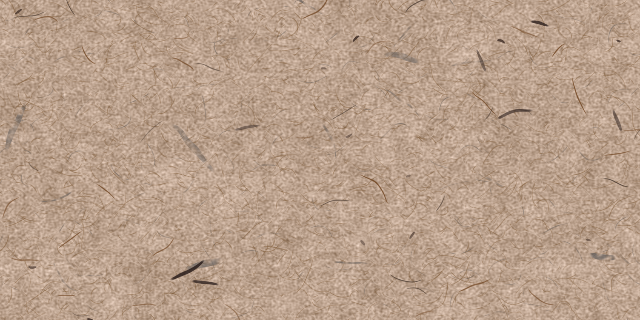
Give the GLSL for this texture, as a Shadertoy shader.

```glsl
vec2 hash2(vec2 p) {
    vec3 q = fract(p.xyx * vec3(0.1031, 0.1030, 0.0973));
    q += dot(q, q.yzx + 33.33);
    return fract((q.xx + q.yz) * q.zy);
}

float gradientDot(vec2 cell, vec2 offset) {
    return dot(hash2(cell) * 2.0 - 1.0, offset);
}

float gradientNoise(vec2 p) {
    vec2 i = floor(p), f = p - i;
    vec2 u = f * f * f * (f * (f * 6.0 - 15.0) + 10.0);
    vec2 e = vec2(1.0, 0.0);
    return mix(mix(gradientDot(i, f), gradientDot(i + e, f - e), u.x),
               mix(gradientDot(i + e.yx, f - e.yx), gradientDot(i + 1.0, f - 1.0), u.x), u.y);
}

// Coverage of one layer of bent, tapered fibres, at most one per grid cell.
float fibres(vec2 p, float cells, float halfLength, float width, float bend, float share, float seed) {
    float soft = max(0.0011, 0.5 / iResolution.y);
    float cover = 0.0;
    vec2 home = floor(p * cells);
    for (int y = -1; y <= 1; y++)
    for (int x = -1; x <= 1; x++) {
        vec2 cell = home + vec2(x, y);
        vec2 place = hash2(cell + seed);
        vec2 shape = hash2(cell + seed + 57.3);
        vec2 pick = hash2(cell + seed + 131.7);
        if (pick.x > share) continue;

        // Directions lean towards the horizontal.
        float angle = 1.57 * (2.0 * shape.x - 1.0) * mix(0.45, 1.0, pick.y);
        float c = cos(angle), s = sin(angle);
        vec2 q = mat2(c, -s, s, c) * (p - (cell + place) / cells);

        float reach = halfLength * mix(0.4, 1.0, shape.y);
        float t = q.x / reach;
        float curve = bend * (2.0 * place.x - 1.0);
        float d = abs(q.y - curve * reach * (t * t - 0.3)) / sqrt(1.0 + 4.0 * curve * curve * t * t);
        float w = width * (1.0 - 0.6 * t * t);
        float ends = 1.0 - smoothstep(0.75, 1.0, abs(t));
        float line = (1.0 - smoothstep(w - soft, w + soft, d)) * ends;
        cover = max(cover, line * mix(0.45, 1.0, place.y));
    }
    return cover;
}

void mainImage(out vec4 fragColor, in vec2 fragCoord) {
    vec2 p = fragCoord / iResolution.y;

    // Pulp grain, from soft clouds down to fine tooth.
    float grain = 0.32 * gradientNoise(p * 4.0 + 3.0)
                + 0.42 * gradientNoise(p * 10.0)
                + 0.55 * gradientNoise(p * vec2(22.0, 27.0) + 7.0)
                + 0.65 * gradientNoise(p * vec2(55.0, 66.0) + 19.0)
                + 1.45 * gradientNoise(p * vec2(112.0, 127.0) + 41.0);
    vec3 color = vec3(0.738, 0.637, 0.559) + grain * vec3(0.148, 0.152, 0.162);

    // Wobble so that fibres are not perfect arcs.
    vec2 wobble = vec2(gradientNoise(p * 15.0), gradientNoise(p * 15.0 + 80.0));
    vec2 fp = p + 5.0 + 0.013 * wobble;
    float patchy = smoothstep(-0.35, 0.25, gradientNoise(p * 40.0 + 11.0));
    float clumps = smoothstep(-0.4, 0.3, gradientNoise(p * 6.0 + 29.0));

    // Faint dense web of hair-fine fibres.
    vec3 ochre = vec3(0.50, 0.36, 0.22);
    vec3 grey = vec3(0.40, 0.37, 0.35);
    vec3 pale = vec3(0.85, 0.76, 0.69);
    for (int i = 0; i < 3; i++) {
        float seed = 23.0 * float(i);
        color = mix(color, pale, 0.5 * fibres(fp, 22.0, 0.032, 0.0016, 0.6, 0.8, seed + 3.0));
        color = mix(color, ochre, 0.55 * patchy * fibres(fp, 21.0, 0.036, 0.0014, 0.6, 0.7, seed + 9.0));
        color = mix(color, ochre, 0.6 * clumps * fibres(fp, 13.0, 0.062, 0.0014, 0.6, 0.4, seed + 83.0));
    }
    color = mix(color, grey, 0.6 * patchy * fibres(fp, 13.0, 0.055, 0.0014, 0.7, 0.5, 101.0));

    // Longer brown and grey fibres.
    color = mix(color, vec3(0.44, 0.27, 0.13), 0.85 * fibres(fp, 7.0, 0.07, 0.0019, 0.35, 0.26, 141.0));
    color = mix(color, vec3(0.28, 0.22, 0.18), 0.8 * fibres(fp, 7.0, 0.06, 0.0016, 0.4, 0.18, 163.0));
    color = mix(color, grey, 0.7 * patchy * fibres(fp, 5.0, 0.10, 0.0028, 0.3, 0.25, 187.0));

    // Rough grey smears, dark slivers and small specks.
    color = mix(color, vec3(0.40, 0.38, 0.37), 0.9 * patchy * fibres(fp, 4.0, 0.11, 0.010, 0.12, 0.12, 211.0));
    color = mix(color, vec3(0.17, 0.12, 0.11), fibres(fp, 5.0, 0.065, 0.0050, 0.12, 0.16, 239.0));
    color = mix(color, vec3(0.25, 0.18, 0.15), 0.9 * fibres(fp, 9.0, 0.018, 0.0036, 0.2, 0.12, 263.0));

    fragColor = vec4(clamp(color, 0.0, 1.0), 1.0);
}
```
